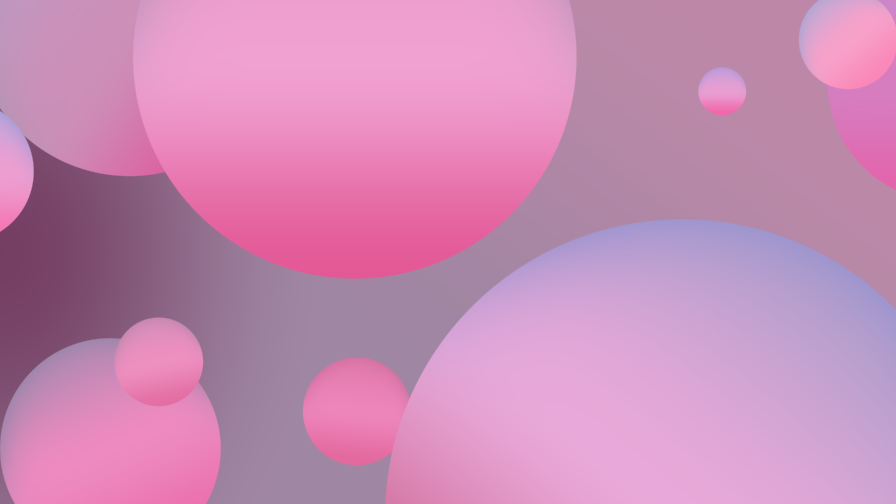
This background is drawn by a Shadertoy shader. Its source:

```glsl
const int COUNT = 10;
const float EDGE_PIXELS = 1.3;
const float RIM_POWER = 7.0;
const float RIM_STRENGTH = 0.75;

// Backdrop
const vec3 MIST = vec3(0.625, 0.525, 0.635);
const vec3 ROSE = vec3(0.74, 0.535, 0.66);
const vec3 PLUM = vec3(0.455, 0.245, 0.385);
const vec2 MIST_CENTER = vec2(0.85, 0.40);
const vec2 ROSE_DIRECTION = vec2(0.6, 0.8);
const vec2 PLUM_CENTER = vec2(0.0, 0.50);
const vec2 PLUM_SQUASH = vec2(1.0, 0.75);
const float PLUM_REACH = 0.65;

// Spheres from back to front: center x, center y, radius, tilt of the light
const vec4 SPHERE[COUNT] = vec4[](
    vec4(1.880, 0.838, 0.238, 0.0),
    vec4(1.683, 0.921, 0.098, -0.7),
    vec4(1.433, 0.819, 0.0475, 0.0),
    vec4(0.257, 0.963, 0.3125, -0.93),
    vec4(0.704, 0.887, 0.440, 0.0),
    vec4(-0.074, 0.660, 0.141, 0.0),
    vec4(0.219, 0.110, 0.219, -0.4),
    vec4(0.315, 0.282, 0.088, -0.2),
    vec4(0.708, 0.184, 0.107, 0.1),
    vec4(1.354, -0.025, 0.590, 0.7));

// Colour on the lit side, across the middle, on the far side and at the lit rim
const vec3 CROWN[COUNT] = vec3[](
    vec3(0.80, 0.54, 0.80), vec3(0.80, 0.66, 0.83), vec3(0.78, 0.62, 0.86),
    vec3(0.75, 0.60, 0.77), vec3(0.87, 0.57, 0.75), vec3(0.76, 0.66, 0.88),
    vec3(0.74, 0.54, 0.71), vec3(0.85, 0.56, 0.73), vec3(0.89, 0.48, 0.68),
    vec3(0.73, 0.63, 0.80));
const vec3 BODY[COUNT] = vec3[](
    vec3(0.84, 0.49, 0.75), vec3(0.97, 0.63, 0.79), vec3(0.91, 0.62, 0.82),
    vec3(0.80, 0.56, 0.72), vec3(0.94, 0.63, 0.82), vec3(0.93, 0.62, 0.82),
    vec3(0.93, 0.54, 0.75), vec3(0.93, 0.56, 0.75), vec3(0.93, 0.52, 0.73),
    vec3(0.91, 0.66, 0.85));
const vec3 BASE[COUNT] = vec3[](
    vec3(0.89, 0.39, 0.67), vec3(0.98, 0.53, 0.72), vec3(0.95, 0.40, 0.67),
    vec3(0.87, 0.36, 0.62), vec3(0.89, 0.35, 0.59), vec3(0.96, 0.45, 0.69),
    vec3(0.92, 0.43, 0.67), vec3(0.89, 0.43, 0.64), vec3(0.89, 0.41, 0.62),
    vec3(0.80, 0.38, 0.55));
const vec3 RIM[COUNT] = vec3[](
    vec3(0.76, 0.52, 0.78), vec3(0.66, 0.64, 0.82), vec3(0.70, 0.58, 0.82),
    vec3(0.66, 0.59, 0.68), vec3(0.68, 0.57, 0.71), vec3(0.64, 0.60, 0.82),
    vec3(0.58, 0.52, 0.66), vec3(0.74, 0.52, 0.67), vec3(0.80, 0.44, 0.62),
    vec3(0.58, 0.57, 0.81));

vec3 backdrop(vec2 p) {
    float rose = smoothstep(-0.1, 0.8, dot(p - MIST_CENTER, ROSE_DIRECTION));
    float plum = 1.0 - smoothstep(0.0, PLUM_REACH, length((p - PLUM_CENTER) * PLUM_SQUASH));
    return mix(mix(MIST, ROSE, rose), PLUM, plum);
}

// Soft shading across a unit disc
vec3 shadeSphere(int i, vec2 q) {
    float tilt = SPHERE[i].w;
    float light = dot(q, vec2(sin(tilt), cos(tilt)));
    vec3 color = mix(BODY[i], CROWN[i], smoothstep(0.0, 1.0, light));
    color = mix(color, BASE[i], smoothstep(0.0, 1.0, -light));
    float rim = pow(min(length(q), 1.0), RIM_POWER) * smoothstep(-0.4, 0.6, light);
    return mix(color, RIM[i], RIM_STRENGTH * rim);
}

void mainImage(out vec4 fragColor, in vec2 fragCoord) {
    vec2 p = fragCoord / iResolution.y;
    float edge = EDGE_PIXELS / iResolution.y;
    vec3 color = backdrop(p);

    for (int i = 0; i < COUNT; i++) {
        vec2 offset = p - SPHERE[i].xy;
        float radius = SPHERE[i].z;
        float cover = clamp(0.5 - (length(offset) - radius) / edge, 0.0, 1.0);
        color = mix(color, shadeSphere(i, offset / radius), cover);
    }
    fragColor = vec4(color, 1.0);
}
```
